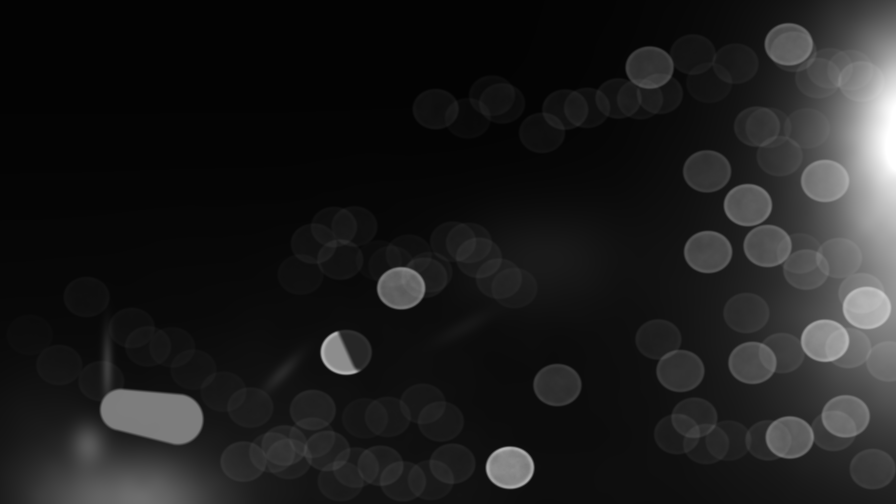
Reproduce this background procedurally as a WebGL 2 fragment shader.

```glsl
#version 300 es
precision highp float;

uniform vec2 u_resolution;
out vec4 outColor;

float hash(vec2 p) {
    p = fract(p * vec2(123.34, 345.45));
    p += dot(p, p + 34.35);
    return fract(p.x * p.y);
}

float noise(vec2 p) {
    vec2 i = floor(p), f = fract(p);
    f = f * f * (3.0 - 2.0 * f);
    return mix(mix(hash(i), hash(i + vec2(1, 0)), f.x),
               mix(hash(i + vec2(0, 1)), hash(i + vec2(1, 1)), f.x), f.y);
}

float fbm(vec2 p) {
    float sum = 0.0, gain = 0.5;
    for (int i = 0; i < 4; i++) {
        sum += gain * noise(p);
        p = p * 2.03 + 7.1;
        gain *= 0.5;
    }
    return sum;
}

// Soft elliptical falloff
float glow(vec2 p, vec2 center, vec2 size) {
    vec2 q = (p - center) / size;
    return exp(-dot(q, q));
}

// Slightly flattened lens disc with a thin brighter rim
float bokeh(vec2 q, float radius) {
    float d = length(q * vec2(1.0, 1.14)) - radius;
    float fill = smoothstep(0.003, -0.003, d);
    float rim = exp(-pow((d + 0.004) / 0.004, 2.0));
    return fill * (0.85 + 0.25 * rim);
}

float screenBlend(float base, float light) {
    return base + light * (1.0 - base);
}

// Random faint discs inside a tilted box
float scatter(vec2 p, vec2 center, vec2 extent, float slope, int count, float seed, float gain) {
    float sum = 0.0;
    for (int i = 0; i < count; i++) {
        float k = float(i) + 0.5;
        vec2 r = vec2(fract(k / float(count) + 0.06 * hash(vec2(k, seed))), hash(vec2(seed, k + 3.7)));
        vec2 offset = (r * 2.0 - 1.0) * extent;
        offset.y += slope * offset.x;
        float strength = mix(0.35, 1.0, hash(vec2(k + 9.2, seed)));
        sum += gain * strength * bokeh(p - center - offset, 0.046);
    }
    return sum;
}

void main() {
    vec2 p = gl_FragCoord.xy / u_resolution.y;
    p.x += 0.5 * (16.0 / 9.0 - u_resolution.x / u_resolution.y);
    float cloud = fbm(p * 4.0 + 2.0);

    // Dark base and wide haze
    float light = 0.012 + 0.02 * smoothstep(0.9, 0.2, p.y);
    light += 0.055 * glow(p, vec2(1.09, 0.49), vec2(0.15, 0.10));
    light += 0.10 * cloud * glow(p, vec2(0.45, 0.08), vec2(0.6, 0.18));
    light += 0.05 * cloud * glow(p, vec2(0.85, 0.38), vec2(0.4, 0.18));

    // Strong light from the right edge
    float edge = 0.20 * glow(p, vec2(1.82, 0.48), vec2(0.38, 0.52));
    edge += 0.32 * glow(p, vec2(1.82, 0.45), vec2(0.19, 0.26));
    edge += 0.55 * glow(p, vec2(1.80, 0.75), vec2(0.16, 0.24));
    edge += 0.45 * glow(p, vec2(1.80, 0.76), vec2(0.09, 0.16));
    light += edge * (0.72 + 0.55 * cloud);

    // Glow, blob and streak at lower left
    light += 0.38 * glow(p, vec2(0.25, 0.0), vec2(0.17, 0.09)) * (0.7 + 0.6 * cloud);
    light += 0.20 * glow(p, vec2(0.175, 0.12), vec2(0.032, 0.04));
    light += 0.16 * glow(p, vec2(0.213, 0.275), vec2(0.010, 0.07));
    light += 0.04 * glow(p, vec2(0.07, 0.16), vec2(0.12, 0.12));

    // Slanted smears in the middle
    vec2 smear = p - vec2(0.92, 0.35);
    light += 0.04 * glow(vec2(smear.x, smear.y - 0.5 * smear.x), vec2(0.0), vec2(0.06, 0.018));
    smear = p - vec2(0.56, 0.26);
    light += 0.09 * glow(vec2(smear.x, smear.y - 0.9 * smear.x), vec2(0.0), vec2(0.035, 0.018));

    // Faint groups of discs
    float faint = scatter(p, vec2(0.68, 0.12), vec2(0.22, 0.08), 0.0, 18, 1.3, 0.075);
    faint += scatter(p, vec2(0.82, 0.50), vec2(0.23, 0.08), -0.1, 15, 4.1, 0.05);
    faint += scatter(p, vec2(0.24, 0.32), vec2(0.21, 0.09), -0.1, 9, 7.7, 0.035);
    faint += scatter(p, vec2(1.14, 0.81), vec2(0.32, 0.06), 0.3, 13, 2.9, 0.06);
    faint += scatter(p, vec2(1.53, 0.30), vec2(0.25, 0.26), 0.0, 15, 5.3, 0.10);
    faint += scatter(p, vec2(1.60, 0.66), vec2(0.12, 0.24), 0.0, 10, 8.6, 0.10);
    float grain = 0.75 + 0.5 * fbm(p * 45.0);
    light = screenBlend(light, faint * grain);

    // Main discs: position and strength
    vec3 discs[16] = vec3[16](
        vec3(0.796, 0.428, 0.40), vec3(1.012, 0.072, 0.58), vec3(1.565, 0.912, 0.27), vec3(1.289, 0.866, 0.20),
        vec3(1.484, 0.593, 0.30), vec3(1.405, 0.500, 0.25), vec3(1.523, 0.512, 0.24), vec3(1.637, 0.324, 0.42),
        vec3(1.567, 0.132, 0.30), vec3(1.720, 0.389, 0.42), vec3(1.403, 0.660, 0.16), vec3(1.678, 0.174, 0.26),
        vec3(1.493, 0.280, 0.22), vec3(1.106, 0.236, 0.17), vec3(1.350, 0.264, 0.15), vec3(1.637, 0.641, 0.28));
    for (int i = 0; i < 16; i++) {
        light = screenBlend(light, discs[i].z * bokeh(p - discs[i].xy, 0.048) * mix(grain, 1.0, 0.4));
    }

    // Disc cut by a dark wedge
    vec2 q = p - vec2(0.687, 0.301);
    float wedge = smoothstep(-0.004, 0.008, q.x + 0.45 * q.y) * smoothstep(-0.035, -0.018, q.y + 0.45 * q.x);
    light = screenBlend(light, bokeh(q, 0.051) * mix(0.62, 0.12, wedge));

    // Merged discs forming a pill
    q = p - vec2(0.240, 0.187);
    vec2 axis = vec2(0.113, -0.019);
    float along = clamp(dot(q, axis) / dot(axis, axis), 0.0, 1.0);
    float pill = length(q - axis * along) - mix(0.041, 0.050, along);
    light = mix(light, 0.47 + 0.04 * cloud, smoothstep(0.004, -0.004, pill));

    outColor = vec4(vec3(clamp(light, 0.0, 1.0)), 1.0);
}
```
